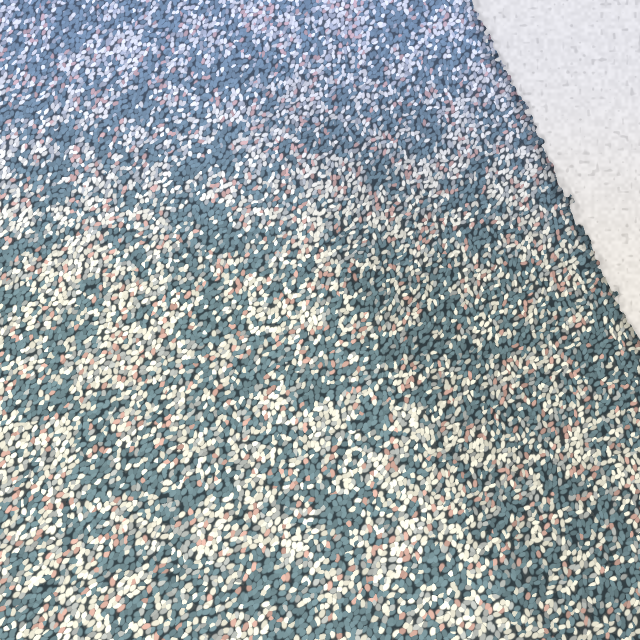
Give the GLSL for this texture, as a Shadertoy shader.

```glsl
// Flecked cut-pile carpet receding toward a frayed edge beside a pale speckled floor.
#define TUFTS 105.0        // tufts across the near edge
#define RECEDE 0.5         // how much smaller tufts get at the far edge
#define LEAN 1.05          // main tuft direction, radians
#define LEAN_SPREAD 1.7    // variation of that direction
#define PATCH_SIZE 5.5     // colour patch size, in tufts
#define FRAY 0.022         // roughness of the carpet edge
#define CREAM vec3(0.96, 0.94, 0.90)
#define TEAL  vec3(0.45, 0.545, 0.59)
#define GREY  vec3(0.71, 0.72, 0.73)
#define PINK  vec3(0.83, 0.67, 0.64)
#define GAP   vec3(0.17, 0.21, 0.24)

vec3 hash3(vec2 p) {
    vec3 h = fract(p.xyx * vec3(0.1031, 0.1030, 0.0973));
    h += dot(h, h.yxz + 33.33);
    return fract((h.xxy + h.yzz) * h.zyx);
}

float valueNoise(vec2 p) {
    vec2 cell = floor(p), f = fract(p);
    f = f * f * (3.0 - 2.0 * f);
    float low = mix(hash3(cell).x, hash3(cell + vec2(1, 0)).x, f.x);
    float high = mix(hash3(cell + vec2(0, 1)).x, hash3(cell + vec2(1, 1)).x, f.x);
    return mix(low, high, f.y);
}

// Yarn colour of one tuft: patches lean toward teal or toward cream
vec3 yarnColor(vec2 id) {
    vec2 diagonal = vec2(id.x + id.y, (id.y - id.x) * 1.3) * 0.7;
    float patchTone = valueNoise(diagonal / PATCH_SIZE + 70.0);
    float tealShare = clamp(0.41 + 1.1 * (patchTone - 0.5), 0.08, 0.85);
    vec3 r = hash3(id + 311.0);
    vec3 light = r.y < 0.60 ? CREAM : (r.y < 0.86 ? GREY : PINK);
    return (r.x < tealShare ? TEAL : light) * (0.88 + 0.22 * r.z);
}

// Overlapping domed ellipses; the highest one shows
vec3 pile(vec2 q, float fineness) {
    vec2 cell = floor(q), topId = cell;
    float topHeight = -1e3, topDome = 0.0, topSide = 0.0;
    for (int j = -1; j <= 1; j++)
    for (int i = -1; i <= 1; i++) {
        vec2 id = cell + vec2(i, j);
        vec3 r = hash3(id + 50.0);
        vec3 shape = hash3(id + 157.0);
        vec2 d = q - id - r.xy;
        float angle = LEAN + (r.z - 0.5) * LEAN_SPREAD;
        vec2 axis = vec2(cos(angle), sin(angle));
        vec2 halfSize = vec2(0.75 + 0.22 * shape.x, mix(0.56, 0.46, fineness));
        vec2 local = vec2(dot(d, axis), dot(d, vec2(-axis.y, axis.x))) / halfSize;
        float dome = 1.0 - dot(local, local);
        float height = dome + 0.55 * shape.y;
        if (height > topHeight) {
            topHeight = height;
            topDome = dome;
            topSide = local.y;
            topId = id;
        }
    }
    float lit = smoothstep(-0.35, 0.65, topDome + 0.18 * topSide);
    return mix(GAP, yarnColor(topId) * (0.80 + 0.25 * lit), 0.22 + 0.78 * lit);
}

vec3 carpet(vec2 p, vec2 q, float edge) {
    // The nap lies finer and darker to the right of a soft diagonal ridge
    float ridge = p.x + 0.48 * p.y - 0.80 + 0.06 * (valueNoise(p * 14.0) - 0.5);
    float nap = smoothstep(-0.06, 0.08, ridge) * (1.0 - smoothstep(0.72, 1.0, p.y));
    vec3 color = pile(q, nap) * (1.0 - 0.10 * nap);

    // Cool haze at the far end, warm light near
    float far = smoothstep(0.5, 1.0, p.y);
    color *= mix(vec3(1.02, 1.025, 0.98), vec3(0.94, 0.98, 1.12), far);
    color = mix(color, vec3(0.64, 0.69, 0.84), 0.22 * far);
    return color * mix(0.74, 1.0, smoothstep(0.0, 0.025, -edge));
}

vec3 stoneFloor(vec2 p, float edge) {
    vec3 color = mix(vec3(0.93, 0.91, 0.88), vec3(0.90, 0.90, 0.925), smoothstep(0.5, 0.95, p.y));
    float grain = valueNoise(p * 190.0 + 20.0);
    float specks = smoothstep(0.76, 0.95, valueNoise(p * 150.0 + 400.0));
    color += 0.07 * (grain - 0.5) - 0.09 * specks;
    return color * mix(0.88, 1.0, smoothstep(0.0, 0.012, edge));
}

vec3 scene(vec2 p) {
    // Far rows shrink both ways: the vertical term integrates the row scale
    vec2 q = vec2((p.x - 0.5) * (1.0 + RECEDE * p.y), p.y + 0.5 * RECEDE * p.y * p.y);
    q = q * TUFTS + 200.0;

    float edge = dot(p - vec2(0.735, 1.0), vec2(0.898, 0.441));
    edge += FRAY * (0.65 * valueNoise(q * 0.9) + 0.35 * valueNoise(q * 0.25) - 0.5);
    return edge < 0.0 ? carpet(p, q, edge) : stoneFloor(p, edge);
}

void mainImage(out vec4 fragColor, in vec2 fragCoord) {
    // Four samples per pixel smooth every edge
    vec3 color = vec3(0.0);
    for (int k = 0; k < 4; k++) {
        vec2 offset = vec2(k % 2, k / 2) * 0.5 - 0.25;
        color += scene((fragCoord + offset) / iResolution.xy);
    }
    fragColor = vec4(clamp(color * 0.25, 0.0, 1.0), 1.0);
}
```
